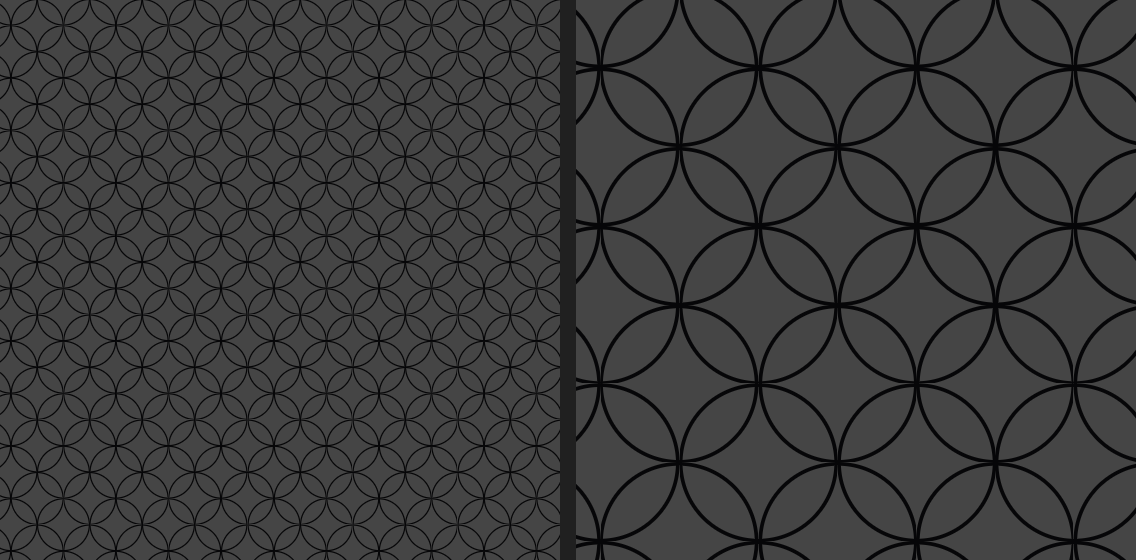
Left, the full canvas; right, a detail of the centre.
This pattern is drawn by a Shadertoy shader. Its source:

```glsl
// Overlapping-circle lattice of thin black rings on charcoal grey.

const float PITCH      = 72.0 / 768.0;                // spacing of circles in one family
const float RADIUS     = 35.55 / 768.0;               // slightly under half the pitch
const float LINE_WIDTH = 1.7 / 768.0;
const float SEAM_GAP   = 0.8 / 768.0;                 // extra spacing across the seams
const vec2  ORIGIN     = vec2(51.4, 35.2) / 768.0;    // first circle centre, from top left
const vec2  SEAM       = ORIGIN + 4.0 * PITCH;        // seam column and row
const vec3  GROUND     = vec3(0.27);
const vec3  INK        = vec3(0.025, 0.025, 0.03);

// Distance to the nearest ring of a square lattice of touching circles.
float ringLattice(vec2 p, vec2 origin) {
    vec2 centre = origin + PITCH * round((p - origin) / PITCH);
    // Circles on either side of a seam move apart by half the gap each.
    centre += SEAM_GAP * clamp((centre - SEAM) / PITCH, -0.5, 0.5);
    return abs(length(p - centre) - RADIUS);
}

void mainImage(out vec4 fragColor, in vec2 fragCoord) {
    float pixel = 1.0 / iResolution.y;
    vec2 p = fragCoord * pixel;
    p.y = 1.0 - p.y;

    // Two families, offset by half a pitch, interlock into petals.
    float d = min(ringLattice(p, ORIGIN), ringLattice(p, ORIGIN + 0.5 * PITCH));

    // Coverage of the stroke within one pixel.
    float ink = clamp(0.5 + (0.5 * LINE_WIDTH - d) / pixel, 0.0, 1.0);
    fragColor = vec4(mix(GROUND, INK, ink), 1.0);
}
```
